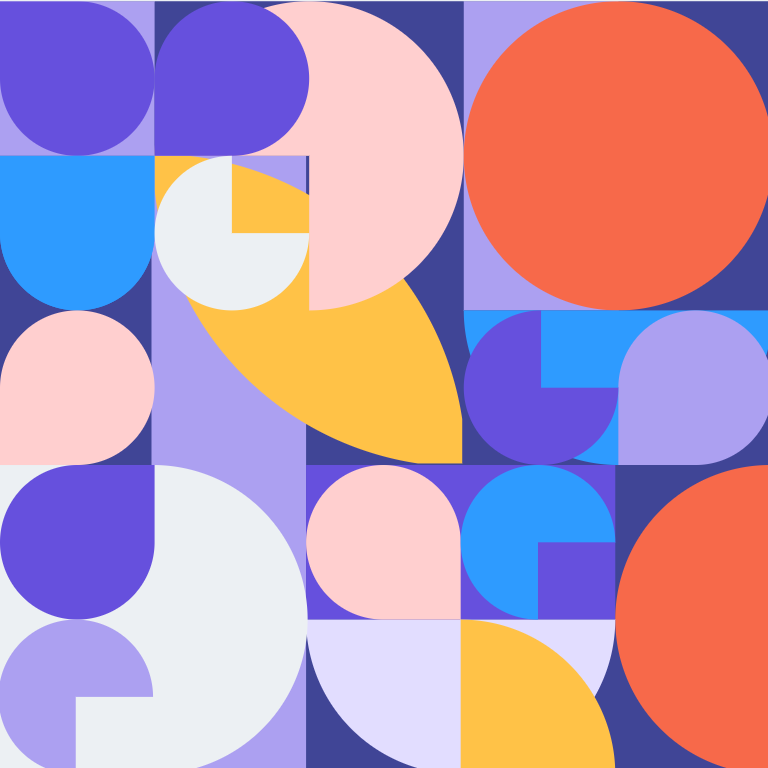
A WebGL 2 fragment shader for this background:

```glsl
#version 300 es
precision highp float;

uniform vec2 u_resolution;
out vec4 outColor;

// Layout: tile units, y pointing down from the top edge
const float TILES = 4.968;      // tiles across the canvas
const float TOP_GAP = 0.008;    // thin strip above the first row
const float SHIFT = 0.02;       // leftward nudge of the lower columns
const float LEAF_RADIUS = 2.012;

const vec3 NAVY = vec3(0.25, 0.27, 0.59);
const vec3 LILAC = vec3(0.675, 0.627, 0.945);
const vec3 VIOLET = vec3(0.40, 0.314, 0.867);
const vec3 BLUE = vec3(0.18, 0.608, 1.0);
const vec3 PINK = vec3(1.0, 0.81, 0.81);
const vec3 ORANGE = vec3(0.97, 0.41, 0.29);
const vec3 YELLOW = vec3(1.0, 0.76, 0.28);
const vec3 PALE = vec3(0.925, 0.94, 0.953);
const vec3 LAVENDER = vec3(0.886, 0.867, 1.0);

// Small parts: centre in xy, direction of the special corner in zw
const int PETALS = 8;
const vec4 PETAL[PETALS] = vec4[PETALS](
  vec4(0.5, 0.5, -1, -1), vec4(1.5, 0.5, -1, 1),
  vec4(0.5, 1.5, -1, -1), vec4(0.5, 1.5, 1, -1),
  vec4(0.5, 2.5, -1, 1), vec4(4.5, 2.5, -1, 1),
  vec4(0.5, 3.5, 1, -1), vec4(2.5 - SHIFT, 3.5, 1, 1));
const vec3 PETAL_COLOR[PETALS] = vec3[PETALS](
  VIOLET, VIOLET, BLUE, BLUE, PINK, LILAC, VIOLET, PINK);

const int PIES = 4;
const vec4 PIE[PIES] = vec4[PIES](
  vec4(1.5, 1.5, 1, -1), vec4(3.5, 2.5, 1, -1),
  vec4(3.5 - SHIFT, 3.5, 1, 1), vec4(0.5 - 0.5 * SHIFT, 4.5, 1, 1));
const vec3 PIE_COLOR[PIES] = vec3[PIES](PALE, VIOLET, BLUE, LILAC);

float disc(vec2 p, vec2 center, float radius) {
  return length(p - center) - radius;
}

float box(vec2 p, vec2 low, vec2 high) {
  vec2 d = max(low - p, p - high);
  return max(d.x, d.y);
}

// Disc with one quadrant squared off
float petal(vec2 p, vec4 part, float radius) {
  vec2 q = (p - part.xy) * part.zw;
  float reach = min(q.x, q.y) > 0.0 ? max(q.x, q.y) : length(q);
  return reach - radius;
}

// Disc with one quadrant removed
float pie(vec2 p, vec4 part, float radius) {
  vec2 q = (p - part.xy) * part.zw;
  return max(length(q) - radius, min(q.x, q.y));
}

// Blend a colour in where the distance is negative
void paint(inout vec3 color, vec3 ink, float dist, float pixel) {
  color = mix(color, ink, clamp(0.5 - dist / pixel, 0.0, 1.0));
}

void main() {
  float size = min(u_resolution.x, u_resolution.y);
  vec2 uv = gl_FragCoord.xy / size;
  vec2 p = vec2(uv.x, 1.0 - uv.y) * TILES - vec2(0.0, TOP_GAP);
  float px = TILES / size;
  vec3 color = NAVY;

  // Flat panels
  paint(color, LILAC, box(p, vec2(-1, 0), vec2(1, 1)), px);
  paint(color, LILAC, box(p, vec2(1.0 - SHIFT, 1), vec2(2.0 - SHIFT, 6)), px);
  paint(color, LILAC, box(p, vec2(3, 0), vec2(4, 2)), px);
  paint(color, VIOLET, box(p, vec2(2.0 - SHIFT, 3), vec2(4.0 - SHIFT, 4)), px);

  // Large leaf where two discs overlap, then the big cut disc
  float leaf = max(disc(p, vec2(1, 3), LEAF_RADIUS), disc(p, vec2(3, 1), LEAF_RADIUS));
  leaf = max(leaf, box(p, vec2(1), vec2(3.0 - 0.5 * SHIFT)));
  paint(color, YELLOW, leaf, px);
  paint(color, PINK, pie(p, vec4(2, 1, -1, 1), 1.0), px);

  // Full discs on the right
  paint(color, ORANGE, disc(p, vec2(4, 1), 1.0), px);
  paint(color, ORANGE, disc(p, vec2(5.0 - SHIFT, 4), 1.0), px);

  // Half discs hanging from a row line
  paint(color, BLUE, max(disc(p, vec2(4, 2), 1.0), 2.0 - p.y), px);
  vec2 bowl = vec2(3.0 - SHIFT, 4);
  paint(color, LAVENDER, max(disc(p, bowl, 1.0), bowl.y - p.y), px);
  float quarter = max(disc(p, bowl + vec2(0, 1), 1.0), bowl.x - p.x);
  paint(color, YELLOW, quarter, px);

  // Pale arch at the lower left
  float arch = min(disc(p, vec2(1.0 - 0.5 * SHIFT, 4), 1.0), box(p, vec2(-1, 3), vec2(1, 6)));
  paint(color, PALE, arch, px);

  // Small petals and pies
  for (int i = 0; i < PETALS; i++) {
    paint(color, PETAL_COLOR[i], petal(p, PETAL[i], 0.5), px);
  }
  for (int i = 0; i < PIES; i++) {
    paint(color, PIE_COLOR[i], pie(p, PIE[i], 0.5), px);
  }

  // Thin strip along the top
  paint(color, PALE, p.y, px);
  outColor = vec4(color, 1.0);
}
```
